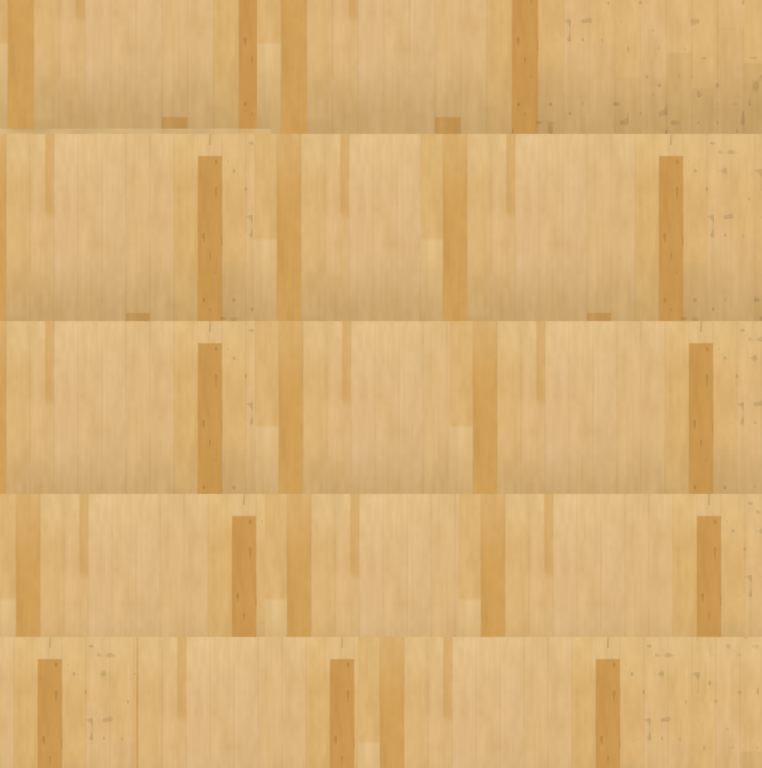
Reproduce this texture procedurally as a WebGL 1 fragment shader.

```glsl
precision highp float;
// Maple plank floor: five courses of overlapping, repeated panels with two dark boards each.
uniform vec2 u_resolution;

const vec3 PALE = vec3(0.872, 0.722, 0.520);
const vec3 HONEY = vec3(0.855, 0.690, 0.430);
const vec3 CREAM = vec3(0.890, 0.755, 0.530);
const vec3 AMBER = vec3(0.815, 0.625, 0.345);
const vec3 CARAMEL = vec3(0.785, 0.580, 0.300);
const vec3 DUSK = vec3(0.750, 0.610, 0.395);

float hash(vec2 p) {
  vec3 q = fract(p.xyx * vec3(0.1031, 0.1030, 0.0973));
  q += dot(q, q.yzx + 33.33);
  return fract((q.x + q.y) * q.z);
}

float noise(vec2 p) {
  vec2 i = floor(p), f = fract(p);
  f = f * f * (3.0 - 2.0 * f);
  return mix(mix(hash(i), hash(i + vec2(1.0, 0.0)), f.x),
             mix(hash(i + vec2(0.0, 1.0)), hash(i + 1.0), f.x), f.y);
}

// 1 when the board number equals n
float isBoard(float board, float n) {
  return 1.0 - step(0.5, abs(board - n));
}

float after(float edge, float v, float soft) {
  return smoothstep(edge - soft, edge + soft, v);
}

// Base colour of one board at a given depth below the panel top
vec3 boardColour(float board, float depth, float soft) {
  // Boards past the second dark one are cut by an end joint
  float joint = 2.85 + 4.0 * fract((board - 11.0) * 0.37);
  float piece = step(9.5, board) * after(joint, depth, soft);
  float tone = hash(vec2(board + 40.0, 3.0));
  tone = mix(tone, hash(vec2(board + 40.0, 9.0)), piece);
  float middle = 1.0 - smoothstep(1.5, 3.5, abs(board - 4.5));
  float warmth = mix(0.25 + 0.65 * tone, 0.30 * tone, middle);
  vec3 c = mix(PALE, HONEY, warmth);
  c = mix(c, CREAM, 0.55 * (1.0 - smoothstep(0.0, 2.8, depth)));
  c = mix(c, DUSK, 0.40 * piece * tone);

  // Board left of the first dark one: honey above, pale below
  float leftEnd = after(4.4, depth, 0.1);
  c = mix(c, mix(HONEY, CREAM, leftEnd), 0.65 * isBoard(board, -1.0));

  // Worn, dull lower end
  c = mix(c, DUSK, 0.75 * smoothstep(4.2, 8.6, depth));

  // Dark boards and a short offcut
  float first = isBoard(board, 0.0) * mix(0.5, 0.95, smoothstep(0.3, 3.0, depth));
  float second = isBoard(board, 9.0) * after(0.92, depth, soft);
  float offcut = isBoard(board, 6.0) * after(7.46, depth, soft);
  c = mix(c, AMBER, first);
  c = mix(c, CARAMEL, 0.88 * second);
  return mix(c, CARAMEL * 0.94, 0.65 * offcut);
}

// Panel in board widths: x from the first dark board, y down from the top
vec3 panel(vec2 p, float px) {
  float soft = max(px, 0.05);
  float left = floor(p.x - 0.5);
  float across = after(0.5, fract(p.x - 0.5), soft);
  vec3 c = mix(boardColour(left, p.y, soft), boardColour(left + 1.0, p.y, soft), across);

  // Narrow honey streak
  float streak = after(2.64, p.x, soft) * (1.0 - after(3.0, p.x, soft));
  c = mix(c, AMBER, 0.5 * streak * (1.0 - after(3.4, p.y, 0.25)));

  // Grain, mottling and small flecks
  vec2 q = p + 40.0;
  float grain = noise(q * vec2(4.0, 0.4)) + 0.7 * noise(q * vec2(9.0, 1.3)) - 0.85;
  float mottle = noise(q * vec2(1.6, 1.1)) + 0.6 * noise(q * vec2(5.0, 3.5)) - 0.8;
  c *= 1.0 + vec3(0.035, 0.042, 0.065) * grain + vec3(0.025, 0.035, 0.060) * mottle;
  float fleck = smoothstep(0.82, 0.95, noise(q * vec2(4.0, 2.6) + 17.0));
  c *= 1.0 - 0.09 * fleck * step(9.0, p.x);

  // Faint line between boards
  float gap = abs(fract(p.x + 0.5) - 0.5);
  return c * (1.0 - 0.022 * (1.0 - smoothstep(0.0, soft + 0.03, gap)));
}

// Course of three panels, each placed by its origin and cropped at two seams
vec3 course(vec2 p, vec3 origins, vec2 seams, float stretch, float px) {
  vec2 s = vec2(1.0 / stretch, 1.0);
  vec3 c = panel(vec2(p.x - origins.x, p.y) * s, px);
  c = mix(c, panel(vec2(p.x - origins.y, p.y) * s, px), after(seams.x, p.x, px));
  return mix(c, panel(vec2(p.x - origins.z, p.y) * s, px), after(seams.y, p.x, px));
}

void main() {
  // 32 board widths fit the canvas height; y runs downward
  float px = 32.0 / u_resolution.y;
  vec2 p = gl_FragCoord.xy * px;
  p.y = 32.0 - p.y;

  vec3 c = course(p + vec2(0.0, 2.58), vec3(0.33, 11.71, 60.0), vec2(10.71, 50.0), 1.07, px);
  // Pale sliver under the top left panel
  float sliver = after(5.36, p.y, px) * (1.0 - after(11.3, p.x, px));
  c = mix(c, CREAM * (0.86 + 0.14 * noise(p * vec2(1.2, 3.0))), 0.7 * sliver);

  vec3 c2 = course(p - vec2(0.0, 5.58), vec3(-0.75, 11.54, 18.46), vec2(10.60, 17.54), 1.0, px);
  vec3 c3 = course(p - vec2(0.0, 13.38), vec3(-0.75, 11.62, 19.71), vec2(10.60, 18.75), 1.0, px);
  vec3 c4 = course(p - vec2(0.0, 20.58), vec3(0.67, 11.96, 20.04), vec2(11.04, 19.12), 1.0, px);
  vec3 c5 = course(p - vec2(0.0, 26.54), vec3(-7.42, 4.75, 15.83), vec2(5.67, 14.92), 1.0, px);
  c = mix(c, c2, after(5.58, p.y, px));
  c = mix(c, c3, after(13.38, p.y, px));
  c = mix(c, c4, after(20.58, p.y, px));
  c = mix(c, c5, after(26.54, p.y, px));
  gl_FragColor = vec4(c, 1.0);
}
```
